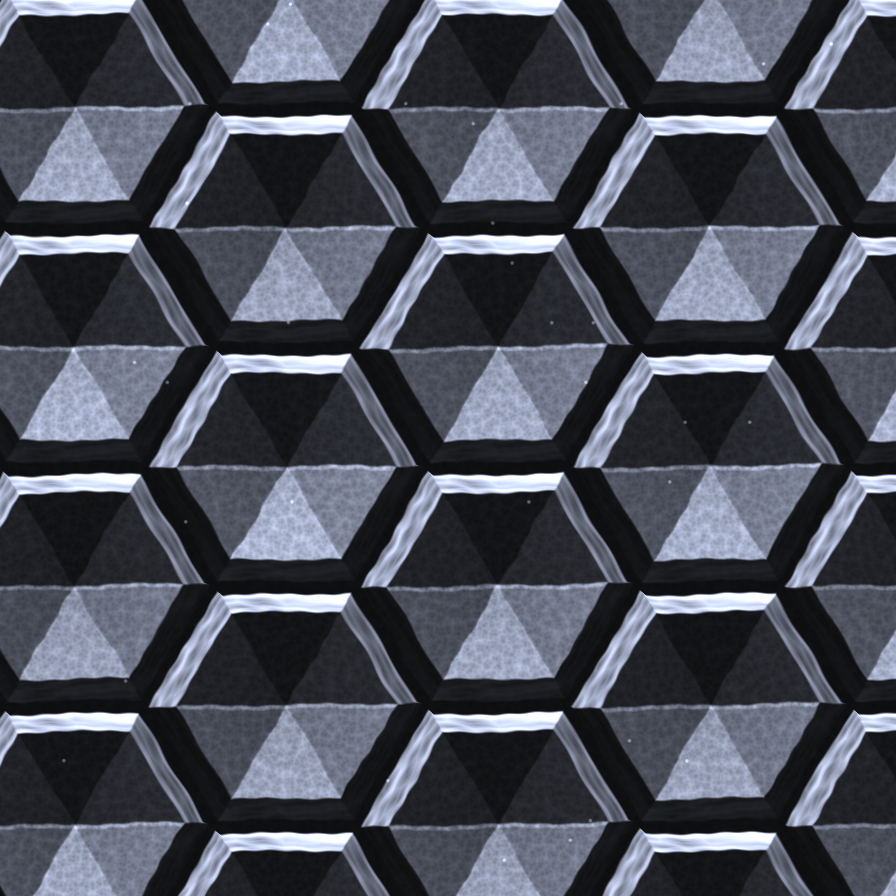
Give the GLSL for this pattern, as a Shadertoy shader.

```glsl
// Staggered dark metal hexagons: six-sided pyramids framed by worn, side-lit bevels.

const vec2 SPACING = vec2(0.2366, 0.2667);  // column step, row step
const vec2 ANCHOR = vec2(0.556, 0.613);     // centre of one hexagon
const vec2 LATTICE = vec2(1.7320508, 1.0);
const vec3 STEEL_TINT = vec3(0.93, 0.98, 1.13);
const float PLATE_EDGE = 0.39;

vec2 hash22(vec2 p) {
    vec3 a = fract(p.xyx * vec3(0.1031, 0.1030, 0.0973));
    a += dot(a, a.yzx + 33.33);
    return fract((a.xx + a.yz) * a.zy);
}

// Distance to the nearest scattered point, about 0 to 1
float cellular(vec2 p) {
    vec2 cell = floor(p);
    float nearest = 2.0;
    for (int j = -1; j <= 1; j++) {
        for (int i = -1; i <= 1; i++) {
            vec2 neighbour = cell + vec2(i, j);
            nearest = min(nearest, distance(p, neighbour + hash22(neighbour)));
        }
    }
    return nearest;
}

// Small irregularities of the cast edges
vec2 wobble(vec2 p) {
    return 0.004 * sin(p.yx * vec2(17.0, 13.0) + 2.0 * sin(p * 7.0))
         + 0.002 * sin(p.yx * vec2(47.0, 53.0) + p * 31.0);
}

// Vector from the nearest hexagon centre
vec2 hexLocal(vec2 p) {
    vec2 a = p - LATTICE * round(p / LATTICE);
    vec2 shifted = p - 0.5 * LATTICE;
    vec2 b = shifted - LATTICE * round(shifted / LATTICE);
    return dot(a, a) < dot(b, b) ? a : b;
}

float hexRadius(vec2 p) {
    p = abs(p);
    return max(p.y, dot(p, vec2(0.8660254, 0.5)));
}

float cover(float d, float soft) {
    return smoothstep(-soft, soft, d);
}

float line(float d, float width, float soft) {
    return 1.0 - smoothstep(width, width + soft, abs(d));
}

// Picks a value per sector; each vec3 holds left, middle, right
float sector(vec2 p, vec3 upper, vec3 lower, float soft) {
    vec3 v = mix(lower, upper, cover(p.y, soft));
    float side = cover(abs(p.x) * 0.8660254 - abs(p.y) * 0.5, soft);
    return mix(v.y, p.x < 0.0 ? v.x : v.z, side);
}

float plateTone(vec2 p, float radius, float grain, float soft) {
    float tone = sector(p, vec3(0.125, 0.07, 0.155), vec3(0.31, 0.68, 0.49), soft);
    tone *= 0.9 + 0.3 * radius + 0.38 * (grain - 0.45);

    // Worn ridges between the lit faces
    float lit = cover(-p.y, soft);
    float seam = line(abs(p.x) * 0.8660254 - abs(p.y) * 0.5, 0.001, 2.0 * soft);
    tone += 0.07 * lit * seam * grain;
    tone += 0.20 * line(p.y + 0.006, 0.003, 2.0 * soft) * (0.5 + grain);
    return tone;
}

float bevelTone(vec2 p, float radius, float soft) {
    float along = dot(vec2(abs(p.x), p.y), vec2(-0.5, 0.8660254));
    float streak = cellular(vec2(radius * 38.0, along * 8.0) + p.x * 3.0);
    float tone = sector(p, vec3(0.62, 0.84, 0.38), vec3(0.06, 0.10, 0.07), soft);
    tone *= 0.72 + 0.6 * streak;

    // Bright rims on the upper bevels
    float rim = line(radius - PLATE_EDGE - 0.008, 0.003, 2.0 * soft);
    rim += line(radius - 0.457, 0.002, 2.0 * soft);
    return tone + 0.16 * rim * cover(p.y, soft);
}

void mainImage(out vec4 fragColor, in vec2 fragCoord) {
    vec2 uv = fragCoord / iResolution.y;
    float soft = max(1.0 / iResolution.y, 0.0017) / SPACING.y;

    // Lattice coordinates with unit row spacing
    vec2 grid = (uv - ANCHOR) / SPACING * vec2(0.8660254, 1.0);
    vec2 local = hexLocal(grid);
    vec2 centre = grid - local;
    vec2 variation = hash22(round(centre * vec2(2.3094, 2.0)) + 40.0);
    vec2 p = local + wobble(grid);
    p.y -= p.x * (0.012 + 0.02 * (variation.x - 0.5));
    float radius = hexRadius(p);

    float grain = 0.6 * cellular(uv * 95.0) + 0.4 * cellular(uv * 210.0 + 9.0);
    float plate = plateTone(p, radius, grain, soft) * mix(0.93, 1.07, variation.y);
    float bevel = bevelTone(p, radius, soft);
    float bevelEdge = sector(p, vec3(0.488, 0.464, 0.462), vec3(0.48), soft);

    // Groove, bevel, then raised plate
    float tone = mix(0.045, bevel, cover(bevelEdge - radius, soft));
    tone = mix(tone, plate, cover(PLATE_EDGE - radius, soft));
    tone += 0.025 * (grain - 0.35);

    // Sparse dust specks
    vec2 dustCell = floor(uv * 45.0);
    vec2 dust = hash22(dustCell + 70.0);
    float speck = length(fract(uv * 45.0) - 0.2 - 0.6 * dust.yx);
    tone += 0.3 * step(0.985, dust.x) * (1.0 - smoothstep(0.04, 0.13, speck));

    fragColor = vec4(clamp(tone * STEEL_TINT + 0.012, 0.0, 1.0), 1.0);
}
```
